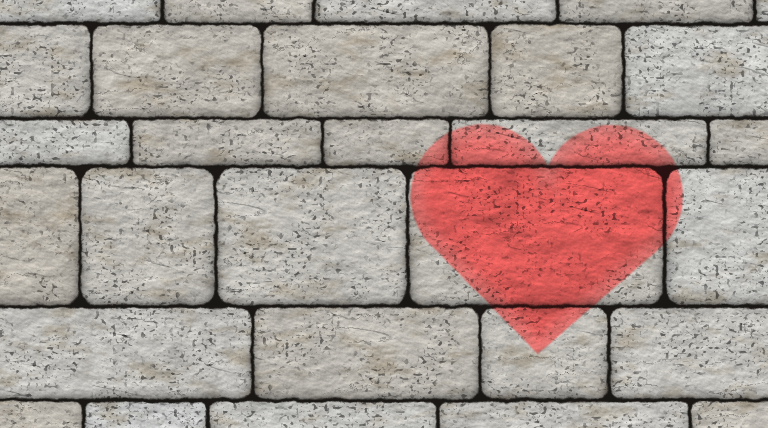
Write a Shadertoy shader that draws this texture.

```glsl
// Weathered limestone block wall with a translucent red heart painted on it.
#define STONE_COLOR vec3(0.765, 0.755, 0.735)
#define STAIN_TINT vec3(0.80, 0.75, 0.67)
#define JOINT_COLOR vec3(0.10, 0.09, 0.08)
#define HEART_TINT vec3(1.20, 0.47, 0.455)
#define HEART_OPACITY 0.95
#define JOINT_HALF_WIDTH 0.17
#define CORNER_RATIO 0.11
#define EDGE_WOBBLE 0.32
#define RELIEF_STRENGTH 0.32
#define PIT_DEPTH 0.48
#define CRACK_DEPTH 0.26

// Wall units: canvas width is 100, y grows downward from the top edge.
const float courseY[7] = float[7](-3.0, 3.1, 15.4, 21.7, 39.9, 52.1, 60.0);
const vec4 courseJoints[6] = vec4[6](
    vec4(21.2, 40.9, 72.6, 98.2),
    vec4(11.9, 34.1, 63.8, 81.1),
    vec4(17.1, 42.0, 58.6, 92.2),
    vec4(10.4, 28.1, 53.1, 86.5),
    vec4(32.9, 62.5, 79.3, 106.0),
    vec4(10.8, 27.1, 57.0, 89.9));

float hash(vec2 p) {
    vec3 q = fract(p.xyx * vec3(0.1031, 0.1030, 0.0973));
    q += dot(q, q.yzx + 33.33);
    return fract((q.x + q.y) * q.z);
}

float cornerSlope(vec2 cell, vec2 offset) {
    float angle = 6.2832 * hash(cell);
    return dot(vec2(cos(angle), sin(angle)), offset);
}

float gradientNoise(vec2 p) {
    vec2 i = floor(p), f = fract(p), e = vec2(0, 1);
    vec2 u = f * f * f * (f * (f * 6.0 - 15.0) + 10.0);
    float top = mix(cornerSlope(i, f), cornerSlope(i + e.yx, f - e.yx), u.x);
    float bottom = mix(cornerSlope(i + e.xy, f - e.xy), cornerSlope(i + 1.0, f - 1.0), u.x);
    return mix(top, bottom, u.y) * 1.4;
}

float fbm(vec2 p) {
    float sum = 0.0, amplitude = 0.5;
    for (int i = 0; i < 5; i++) {
        sum += amplitude * gradientNoise(p);
        p = mat2(1.6, 1.2, -1.2, 1.6) * p + 17.3;
        amplitude *= 0.62;
    }
    return sum;
}

float roundedBox(vec2 p, vec2 halfSize, float radius) {
    vec2 d = abs(p) - halfSize + radius;
    return length(max(d, 0.0)) + min(max(d.x, d.y), 0.0) - radius;
}

// Signed distance to the stone around p; also gives its seed and local position.
float stoneDistance(vec2 p, out float seed, out vec2 local) {
    int course = 0;
    for (int i = 1; i < 6; i++) if (p.y > courseY[i]) course = i;
    float left = -4.0, right = 108.0;
    for (int i = 0; i < 4; i++) {
        float joint = courseJoints[course][i];
        if (p.x > joint) left = joint;
        else right = min(right, joint);
    }
    vec2 low = vec2(left, courseY[course]), high = vec2(right, courseY[course + 1]);
    vec2 halfSize = 0.5 * (high - low);
    seed = hash(vec2(left * 3.7, float(course) * 9.1 + 2.0));
    local = (p - low - halfSize) / halfSize;
    float inset = JOINT_HALF_WIDTH + 0.13 * seed;
    return roundedBox(p - low - halfSize, halfSize - inset, CORNER_RATIO * 2.0 * halfSize.y);
}

// Two round lobes joined to a convex kite that ends in the lower tip.
float heartDistance(vec2 p) {
    vec2 kite[4] = vec2[4](vec2(56.3, 32.0), vec2(71.2, 21.8), vec2(86.2, 32.0), vec2(70.05, 46.0));
    float body = -100.0;
    for (int i = 0; i < 4; i++) {
        vec2 along = normalize(kite[(i + 1) % 4] - kite[i]);
        body = max(body, dot(p - kite[i], vec2(along.y, -along.x)));
    }
    float lobes = min(length(p - vec2(62.8, 25.5)) - 9.25, length(p - vec2(79.7, 25.5)) - 9.15);
    return min(body, lobes);
}

void mainImage(out vec4 fragColor, in vec2 fragCoord) {
    float pixel = 100.0 / iResolution.x;
    vec2 p = vec2(fragCoord.x, iResolution.y - fragCoord.y) * pixel;
    vec2 wobble = vec2(fbm(p * 0.45), fbm(p * 0.45 + 41.0));
    float seed;
    vec2 local;
    float stone = stoneDistance(p + EDGE_WOBBLE * wobble, seed, local);
    vec2 grain = p + 90.0 * seed;

    // Rough relief lit from above, with broad tonal drift and stains
    vec2 bed = vec2(0.42, 0.75);
    float height = fbm(grain * bed);
    float slope = fbm((grain + vec2(0.12, 0.28)) * bed) - height;
    float drift = fbm(grain * vec2(0.09, 0.16) + 7.0);
    float tone = 0.95 + 0.10 * seed + RELIEF_STRENGTH * slope + 0.12 * height + 0.13 * drift;
    float stain = smoothstep(0.0, 0.55, fbm(grain * vec2(0.13, 0.3) + 23.0));

    // Pores gather in patches; cracks follow the bedding
    float porous = smoothstep(-0.3, 0.3, fbm(grain * 0.17 + 61.0) + 0.2 * (seed - 0.4));
    float pores = smoothstep(0.28, 0.62, gradientNoise(grain * vec2(1.35, 1.8)));
    pores += 0.6 * smoothstep(0.3, 0.6, gradientNoise(grain * vec2(2.5, 2.9) + 5.0));
    float bedding = gradientNoise(grain * vec2(0.07, 0.27) + 0.25 * height);
    float crack = smoothstep(0.045, 0.0, abs(bedding)) * smoothstep(-0.1, 0.3, drift + 0.5 * height);
    tone *= 1.0 - PIT_DEPTH * porous * min(pores, 1.0) - CRACK_DEPTH * crack;

    // Worn edges: pale upper rim, shaded sides and underside
    float rim = exp(min(stone, 0.0) * 1.7);
    tone *= 1.0 - rim * (0.26 + 0.20 * local.y);
    vec3 color = STONE_COLOR * tone * mix(vec3(1), STAIN_TINT, 0.6 * stain);
    color *= mix(vec3(1.0, 0.985, 0.96), vec3(0.98, 1.0, 1.02), seed);
    color = mix(color, JOINT_COLOR, smoothstep(-0.14, 0.10 + 0.5 * pixel, stone));

    // Paint tints the stone and fades a little toward its outline
    float heart = heartDistance(p + 0.12 * wobble);
    float cover = HEART_OPACITY * smoothstep(0.15 + pixel, -0.15, heart);
    cover *= mix(0.80, 1.0, smoothstep(0.0, -3.0, heart)) * mix(0.86, 1.0, step(21.7, p.y));
    float luminance = dot(color, vec3(0.3, 0.59, 0.11));
    color = mix(color, HEART_TINT * (luminance * 0.92 + 0.055), cover);
    fragColor = vec4(clamp(color, 0.0, 1.0), 1.0);
}
```
